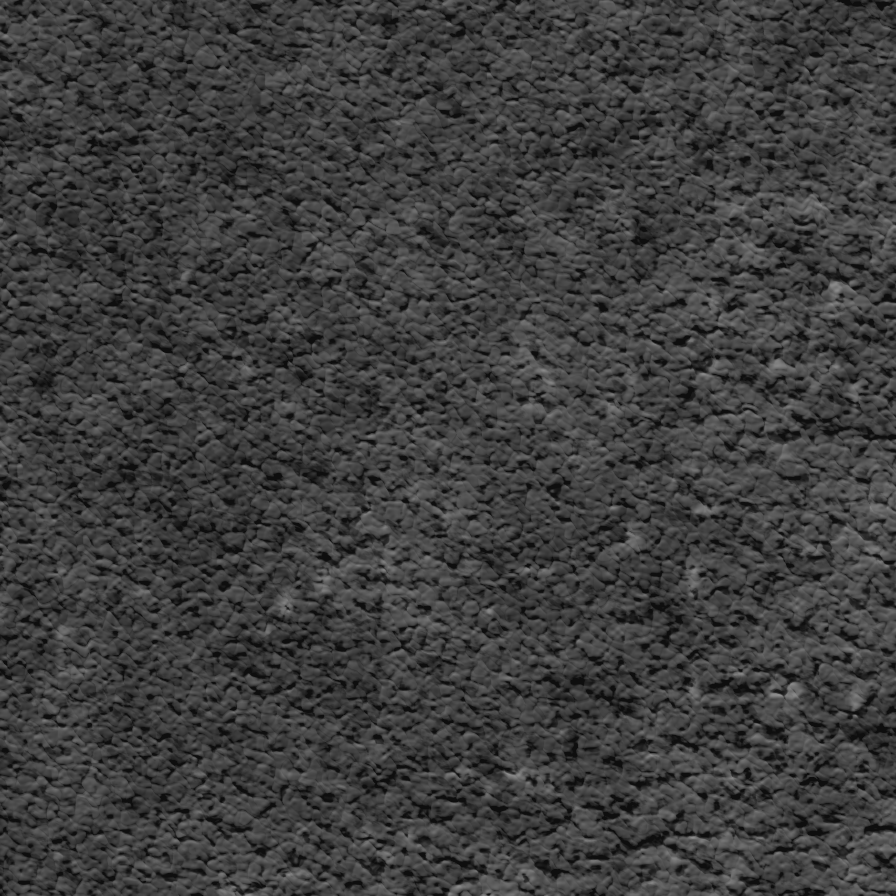
Give the GLSL for this texture, as a Shadertoy shader.

```glsl
// Dark crumbly soil: fine grit at the upper left, coarser clods at the lower right.
// Smoothly merged domes and noise form a height field, lit from above
// with short cast shadows, ragged pits and soft pale crumbs.

float hash(vec2 p) {
    return fract(sin(dot(p, vec2(127.1, 311.7))) * 43758.5453);
}

float noise(vec2 p) {
    vec2 i = floor(p), f = fract(p);
    f = f * f * (3.0 - 2.0 * f);
    return mix(mix(hash(i), hash(i + vec2(1, 0)), f.x),
               mix(hash(i + vec2(0, 1)), hash(i + vec2(1, 1)), f.x), f.y);
}

float fbm(vec2 p) {
    float sum = 0.0, amp = 0.5;
    for (int i = 0; i < 4; i++) {
        sum += amp * noise(p);
        p = mat2(1.6, 1.2, -1.2, 1.6) * p + 5.3;
        amp *= 0.5;
    }
    return sum / 0.9375;
}

// Scattered domes joined by a smooth maximum: x = height, y = tint
vec2 clods(vec2 p) {
    vec2 cell = floor(p);
    float total = 0.0, tint = 0.0;
    for (int y = -1; y <= 1; y++)
    for (int x = -1; x <= 1; x++) {
        vec2 id = cell + vec2(x, y);
        vec2 toCentre = id + vec2(hash(id), hash(id + 37.0)) - p;
        float top = 0.4 + 0.6 * hash(id + 71.0);
        float weight = exp(20.0 * (top - 1.1 * dot(toCentre, toCentre)));
        total += weight;
        tint += weight * hash(id + 13.0);
    }
    return vec2(log(total) / 20.0, tint / total);
}

// Soil surface: x = height, y = tint of the local crumb
vec2 ground(vec2 uv, float coarse) {
    vec2 warp = vec2(noise(uv * 85.0), noise(uv * 85.0 + 19.0)) - 0.5;
    vec2 q = uv + 0.009 * warp;
    q.y += 0.25 * q.x;
    vec2 large = clods(q * vec2(40.0, 50.0));
    vec2 small = clods(q * vec2(95.0, 125.0) + 7.0);
    float grit = noise(uv * vec2(180.0, 215.0) + 31.0);
    return vec2(0.44 * small.x + 0.75 * coarse * large.x + 0.36 * grit,
                mix(small.y, large.y, 0.7 * coarse));
}

void mainImage(out vec4 fragColor, in vec2 fragCoord) {
    vec2 uv = fragCoord / iResolution.y;

    // Clod size grows toward the lower right, in loose patches
    float patches = fbm(uv * 5.0 + 3.0) - 0.5;
    float coarse = smoothstep(-0.3, 0.4, 0.8 * uv.x - uv.y + 1.2 * patches);

    // Slope light and the highest obstacle toward the light
    vec2 toLight = normalize(vec2(-0.3, 1.0));
    vec2 soil = ground(uv, coarse);
    float relief = 0.0, drop = 0.0;
    for (int i = 0; i < 3; i++) {
        float reach = 0.003 + 0.004 * float(i);
        float rise = ground(uv + toLight * reach, coarse).x - soil.x;
        if (i == 0) relief = -rise;
        drop = max(drop, rise - 0.03 * float(i));
    }
    float shadow = smoothstep(0.08, 0.42, drop);

    // Ragged dark pits, drawn out along a slight tilt
    vec2 tilted = vec2(uv.x, uv.y + 0.3 * uv.x);
    float pits = smoothstep(0.42, 0.24, fbm(tilted * vec2(55.0, 90.0)));

    // Soft pale crumbs in patches, mostly below the top
    float pale = smoothstep(0.72, 1.0, noise(uv * 44.0 + 21.0))
               * smoothstep(0.35, 0.75, noise(uv * 9.0 + 8.0) + 0.15 * coarse)
               * smoothstep(0.9, 0.6, uv.y);

    // Faint smoothed streak across the lower left corner
    float streak = smoothstep(0.018, 0.0, abs(uv.x + uv.y - 0.11 + 0.02 * patches));

    float tone = 0.262 + 0.36 * relief - 0.14 * shadow - 0.1 * pits;
    tone += 0.09 * (soil.y - 0.5) + 0.08 * patches + 0.025 * coarse;
    tone += 0.13 * (fbm(uv * 22.0 + 50.0) - 0.5);
    tone += 0.15 * pale * (1.0 - 0.7 * shadow) + 0.05 * streak;
    fragColor = vec4(vec3(clamp(tone, 0.055, 0.55)), 1.0);
}
```
